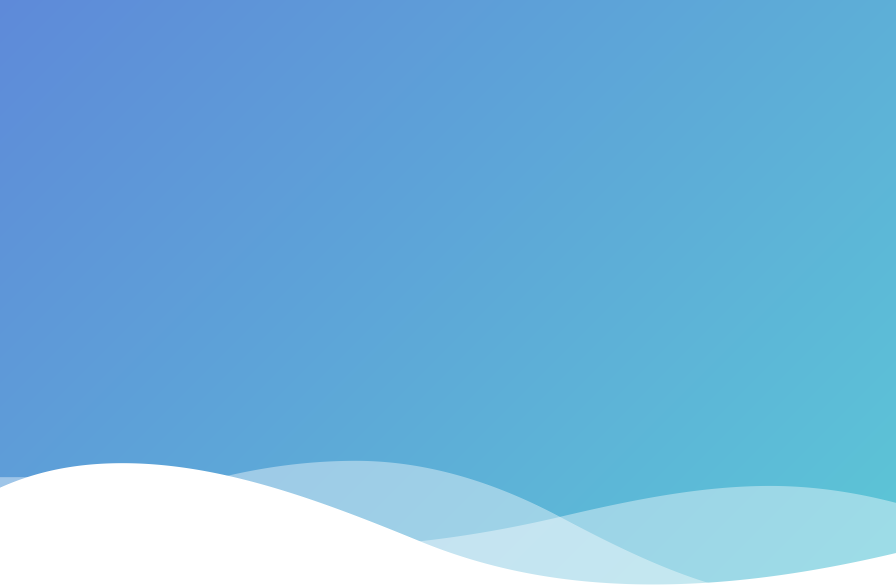
This background is drawn by a WebGL 1 fragment shader. Its source:

```glsl
precision highp float;
uniform vec2 u_resolution;

const vec3 SKY_BLUE = vec3(0.37, 0.54, 0.85);
const vec3 SKY_TEAL = vec3(0.36, 0.78, 0.84);
const vec3 WAVE_WHITE = vec3(1.0);
const float VEIL_OPACITY = 0.4;

// Smooth height between two knots, each holding x, height and slope
float crest(float x, vec3 a, vec3 b) {
  float span = b.x - a.x;
  float t = clamp((x - a.x) / span, 0.0, 1.0);
  float s = 1.0 - t;
  float rise = t * t * (3.0 - 2.0 * t);
  return mix(a.y, b.y, rise) + span * t * s * (a.z * s - b.z * t);
}

// Chain of three spans through four knots
float wave(float x, vec3 a, vec3 b, vec3 c, vec3 d) {
  if (x < b.x) return crest(x, a, b);
  if (x < c.x) return crest(x, b, c);
  return crest(x, c, d);
}

// Coverage of the area below a height, softened over one pixel
float below(float y, float height, float pixel) {
  return clamp((height - y) / pixel + 0.5, 0.0, 1.0);
}

// Diagonal gradient from the upper left to the lower right
vec3 sky(vec2 uv, float aspect) {
  float t = (uv.x * aspect + 1.0 - uv.y) / (aspect + 1.0);
  return mix(SKY_BLUE, SKY_TEAL, t);
}

void main() {
  vec2 uv = gl_FragCoord.xy / u_resolution;
  float pixel = 1.0 / u_resolution.y;
  vec3 color = sky(uv, u_resolution.x / u_resolution.y);

  // Translucent middle and right waves
  float middle = wave(uv.x,
    vec3(0.2474, 0.1885, 0.366), vec3(0.3971, 0.2163, 0.0),
    vec3(0.625, 0.121, -0.81), vec3(0.7943, 0.0069, -0.457));
  float right = wave(uv.x,
    vec3(0.4557, 0.0774, 0.152), vec3(0.625, 0.121, 0.358),
    vec3(0.8594, 0.1736, 0.0), vec3(1.0, 0.1448, -0.396));
  color = mix(color, WAVE_WHITE, VEIL_OPACITY * below(uv.y, middle, pixel));
  color = mix(color, WAVE_WHITE, VEIL_OPACITY * below(uv.y, right, pixel));

  // Solid front wave, with a last span rising to the right edge
  vec3 trough = vec3(0.7292, 0.006, 0.0);
  float front = wave(uv.x,
    vec3(0.0, 0.1706, 0.686), vec3(0.1367, 0.2123, 0.0),
    vec3(0.4688, 0.0794, -0.625), trough);
  if (uv.x > trough.x) front = crest(uv.x, trough, vec3(1.0, 0.0595, 0.36));
  color = mix(color, WAVE_WHITE, below(uv.y, front, pixel));

  gl_FragColor = vec4(color, 1.0);
}
```
